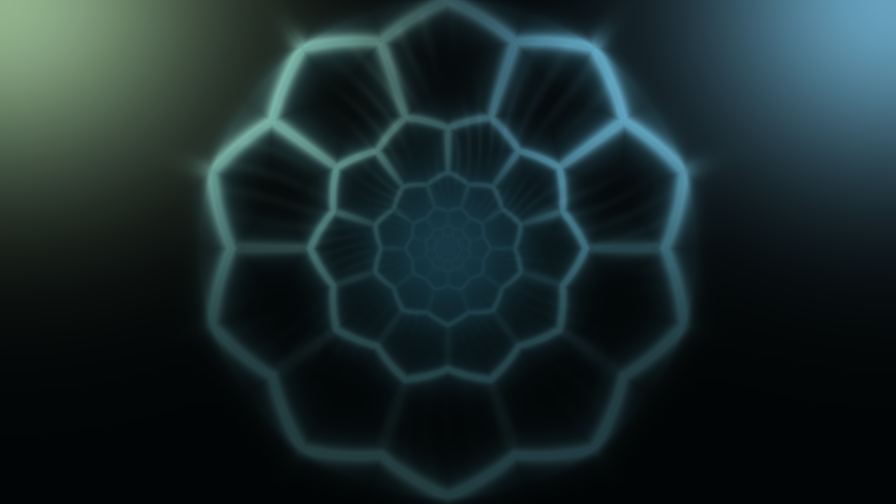
Give the GLSL for this background, as a WebGL 2 fragment shader.

```glsl
#version 300 es
precision highp float;
// Nested rings of glowing hexagonal cells between a green and a blue corner light.

uniform vec2 u_resolution;
out vec4 outColor;

const float TAU = 6.2831853;
const float CELLS = 10.0;                  // cells in each ring
const float ROW_STEP = 0.66;               // ring spacing in stretched log radius
const float LOG_STRETCH = 1.12;
const float OUTER_RADIUS = 0.492;          // tips of the outermost ring
const float OUTER_CENTER = -1.07;          // log radius of the outermost cell centers
const float CORE_WIDTH = 0.036;
const float HALO_WIDTH = 0.085;
const float STREAKS = 54.0;
const vec2 CENTER = vec2(0.0, 0.007);
const vec3 NIGHT = vec3(0.008, 0.019, 0.021);
const vec3 GREEN_LIGHT = vec3(0.56, 0.68, 0.53);
const vec3 BLUE_LIGHT = vec3(0.39, 0.61, 0.72);
const vec3 GREEN_RIM = vec3(0.62, 0.78, 0.64);
const vec3 BLUE_RIM = vec3(0.48, 0.71, 0.82);
const vec3 LOW_RIM = vec3(0.42, 0.66, 0.66);
const vec3 TEAL = vec3(0.10, 0.27, 0.33);
const vec3 HEART = vec3(0.075, 0.195, 0.24);

// Nearest cell of the staggered rows: xy is the offset from its center, z its row.
vec3 nearestCell(vec2 q, float width) {
    float base = round(q.y / ROW_STEP);
    vec3 best = vec3(9.0);
    for (int j = -1; j <= 1; j++) {
        float row = base + float(j);
        float shift = 0.5 * mod(row, 2.0);
        float column = round(q.x / width - shift) + shift;
        vec2 offset = q - vec2(column * width, row * ROW_STEP);
        if (dot(offset, offset) < dot(best.xy, best.xy)) best = vec3(offset, row);
    }
    return best;
}

// Distance from a point in a cell to its border with a neighbor.
float borderDistance(vec2 offset, vec2 neighbor) {
    return dot(0.5 * neighbor - offset, normalize(neighbor));
}

// Bright core with a thin darker seam.
float rim(float d, float width) {
    float core = exp(-d * d / (width * width));
    float seam = exp(-d * d / (0.09 * width * width));
    return core * (1.0 - 0.3 * seam);
}

float cornerLight(vec2 p, vec2 corner, vec2 spread) {
    vec2 v = p - corner;
    return exp(-dot(v * v, 1.0 / spread));
}

void main() {
    vec2 screen = (gl_FragCoord.xy - 0.5 * u_resolution) / u_resolution.y;
    float halfWidth = 0.5 * u_resolution.x / u_resolution.y;
    vec2 p = screen - CENTER;
    float radius = max(length(p), 0.002);
    float logRadius = log(radius);
    float angle = atan(p.x, p.y);
    float pixel = 1.0 / (u_resolution.y * radius);

    // Cell borders: spokes within a ring, zigzags between rings
    float width = TAU / CELLS;
    vec2 q = vec2(angle, (OUTER_CENTER - logRadius) * LOG_STRETCH);
    vec3 cell = nearestCell(q, width);
    bool inside = cell.z > -0.5;
    float spoke = 0.5 * width - abs(cell.x);
    float ring = 9.0;
    float outline = 9.0;
    for (int i = 0; i < 4; i++) {
        vec2 side = vec2(float(i % 2), float(i / 2)) * 2.0 - 1.0;
        float d = borderDistance(cell.xy, side * vec2(0.5 * width, ROW_STEP));
        ring = min(ring, d);
        bool otherInside = cell.z + side.y > -0.5;
        if (otherInside != inside) outline = min(outline, d);
    }

    // Direction of the light
    float upper = smoothstep(-0.25, 0.3, p.y);
    float flank = smoothstep(0.02, 0.3, abs(p.x));
    float light = 0.36 + upper * (0.12 + 0.47 * flank);
    vec3 sideTint = mix(GREEN_RIM, BLUE_RIM, smoothstep(-0.16, 0.16, p.x));
    vec3 rimTint = mix(LOW_RIM, sideTint, 0.25 + 0.75 * upper);

    // Backdrop outside, teal heart and curved streaks inside
    vec3 backdrop = NIGHT;
    backdrop += GREEN_LIGHT * cornerLight(screen, vec2(-halfWidth, 0.5), vec2(0.18, 0.13));
    backdrop += BLUE_LIGHT * cornerLight(screen, vec2(halfWidth, 0.5), vec2(0.15, 0.12));
    float wave = sin(STREAKS * angle + 9.0 * logRadius + 2.0 * sin(3.0 * angle + 5.0 * logRadius));
    float streak = pow(0.5 + 0.5 * wave, 2.0) * (0.5 + 0.5 * sin(7.0 * angle - 4.0 * logRadius));
    float streakFade = (0.15 + 0.85 * upper) * smoothstep(0.04, 0.2, radius);
    vec3 body = NIGHT + HEART * exp(-radius * radius / 0.034);
    body += rimTint * (0.02 * upper + 0.055 * streak * streakFade);
    float signedOutline = inside ? outline : -outline;
    float edge = 0.012 + pixel;
    vec3 color = mix(backdrop, body, smoothstep(-edge, edge, signedOutline));

    // Glowing borders, fading beyond the tips and toward the heart
    float spokeLight = mix(0.3, 1.0, upper);
    float coreWidth = CORE_WIDTH + 0.5 * pixel;
    float core = max(rim(ring, coreWidth), spokeLight * rim(spoke, coreWidth));
    float halo = max(exp(-ring / HALO_WIDTH), spokeLight * exp(-spoke / HALO_WIDTH));
    float beyond = exp(-max(logRadius - log(OUTER_RADIUS), 0.0) / 0.05);
    float depth = mix(0.1, 1.0, smoothstep(0.03, 0.27, radius)) * smoothstep(0.008, 0.03, radius);
    float strength = light * beyond * depth;
    vec3 glow = strength * (rimTint * (0.52 * core + 0.22 * halo) + TEAL * halo * 0.8);
    color += glow * (1.0 - 0.5 * color);

    outColor = vec4(clamp(color, 0.0, 1.0), 1.0);
}
```
